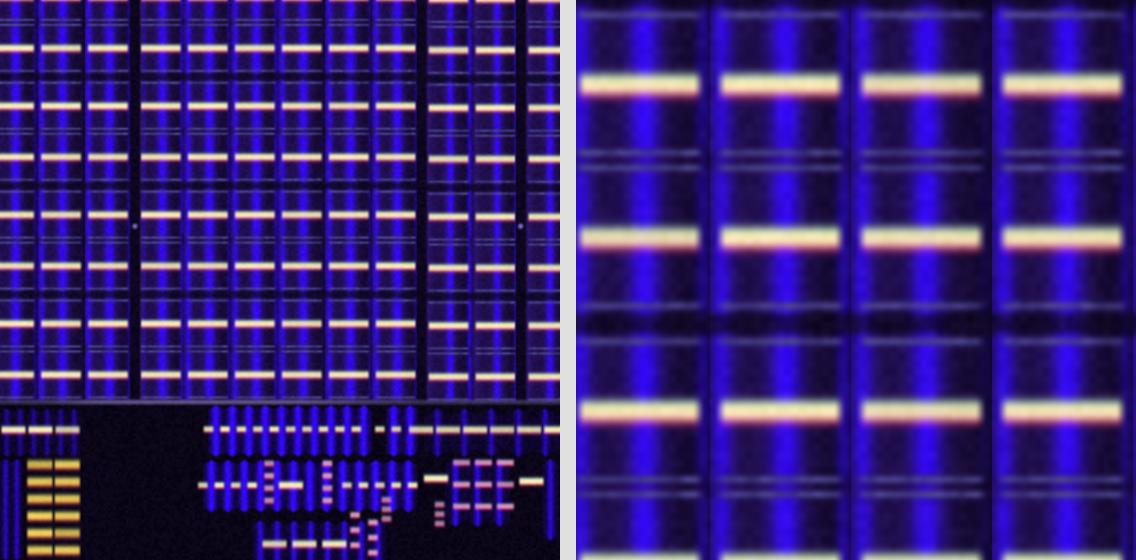
Left: the whole. Right: its middle third, enlarged.
Reproduce this pattern procedurally as a WebGL 2 fragment shader.

```glsl
#version 300 es
precision highp float;

#define CELL_PITCH 0.0839
#define STOREY_PITCH 0.1944
#define LAMP_OFFSET 0.0456
#define SEAMS vec3(0.241, 0.7526, 0.9297)
#define SEAM_SHIFT 0.0104
#define LEDGE_Y 0.718
#define FRINGE 0.0013
#define GRAIN 0.045

uniform vec2 u_resolution;
out vec4 fragColor;

const vec3 NIGHT = vec3(0.052, 0.025, 0.12);
const vec3 HAZE = vec3(0.13, 0.055, 0.33);
const vec3 BLUE = vec3(0.20, 0.03, 0.98);
const vec3 SLATE = vec3(0.29, 0.26, 0.55);
const vec3 GOLD = vec3(0.98, 0.92, 0.72);
const vec3 AMBER = vec3(0.96, 0.82, 0.36);
const vec3 PINK = vec3(0.85, 0.58, 0.72);
const vec2 LONG = vec2(0.0215, 0.006), DOT = vec2(0.0085, 0.005);

float hash(vec2 p) {
  vec3 q = fract(p.xyx * 0.1031);
  q += dot(q, q.yzx + 33.33);
  return fract((q.x + q.y) * q.z);
}

float noise(vec2 p) {
  vec2 i = floor(p), f = fract(p);
  f = f * f * (3.0 - 2.0 * f);
  return mix(mix(hash(i), hash(i + vec2(1, 0)), f.x),
             mix(hash(i + vec2(0, 1)), hash(i + vec2(1, 1)), f.x), f.y);
}

float soft(float d) { return 1.0 - smoothstep(-0.004, 0.004, d); }
float glow(float d, float w) { d /= w; return exp(-d * d); }
float peak(vec3 v) { return max(v.x, max(v.y, v.z)); }

// Glowing bar with colour channels split vertically
vec3 lamp(vec2 d, vec2 size) {
  vec3 dy = abs(d.y - FRINGE * vec3(1.0, 0.0, 0.1)) / (size.y * vec3(1.2, 1.1, 1.2));
  return soft(abs(d.x) - size.x) * exp(-pow(dy, vec3(2.6)));
}

// Grid of lamps from corner a to corner b
vec3 lamps(vec2 p, vec2 a, vec2 b, vec2 pitch, vec2 size) {
  vec2 inside = step(a, p) * step(p, b), cell = floor((p - a) / pitch);
  return lamp(p - a - (cell + 0.5) * pitch, size) * inside.x * inside.y
    * (0.82 + 0.18 * hash(cell + a * 91.0));
}

// Single row of lamps centred on height y
vec3 row(vec2 p, float x0, float x1, float y, float pitch, vec2 size) {
  return lamps(p, vec2(x0, y - 0.025), vec2(x1, y + 0.025), vec2(pitch, 0.05), size);
}

// Upright tubes in haze between corners a and b
float posts(vec2 p, vec2 a, vec2 b, float pitch, float w) {
  float d = abs(mod(p.x - a.x, pitch) - 0.5 * pitch);
  return (0.14 + 0.86 * glow(d, w)) * soft(max(a.y - p.y, p.y - b.y) + 0.5 * d)
    * step(a.x, p.x) * step(p.x, b.x);
}

vec3 facade(vec2 p) {
  // Bays shift sideways at each dark seam
  vec3 s = p.x - SEAMS;
  float bay = dot(step(0.0, s), vec3(1)), narrow = step(1.5, bay);
  float open = 1.0 - peak(1.0 - smoothstep(0.006, 0.012, abs(s)));
  float clear = 1.0 - peak(smoothstep(-0.01, -0.007, s) * (1.0 - smoothstep(0.012, 0.018, s)));
  float x = p.x - bay * SEAM_SHIFT - 0.0251, cell = floor(x / CELL_PITCH + 0.5);
  float f = x - cell * CELL_PITCH;

  // Storeys mirror about a pair of rails
  float y = p.y - 0.0035 * narrow - 0.04, storey = floor(y / STOREY_PITCH + 0.5);
  float v = y - storey * STOREY_PITCH, a = abs(v);
  float lampY = v - sign(v) * LAMP_OFFSET;
  float slab = smoothstep(0.086, 0.095, a);

  // Centre tube pinches at the lamp; thinner tubes flank it
  float pinch = mix(0.5, 1.0, smoothstep(0.0, 0.014, abs(lampY)));
  float centre = glow(f - 0.003, mix(0.0088, 0.0065, narrow) * pinch);
  float left = glow(f + 0.035, 0.0064) * 0.8 * (1.0 - narrow);
  float right = glow(f - 0.038, 0.005) * mix(0.65 * hash(vec2(cell, 4)), 0.8, narrow);
  float tube = peak(vec3(centre, left, right)) * clear;
  tube *= (1.0 - 0.45 * glow(a, 0.008)) * (1.0 - 0.75 * slab);
  float haze = exp(-abs(f - 0.003) * 60.0) + 0.8 * exp(-abs(f + 0.035) * 70.0);
  vec3 col = NIGHT + HAZE * haze * open * (1.0 - 0.75 * slab);
  col = mix(col, BLUE, tube * (0.84 + 0.16 * noise(p * 90.0)));

  // Slate rails, lamps and small beacons
  float rail = max(glow(a - 0.0045, 0.0026), glow(a - 0.0866, 0.0028));
  rail *= soft(abs(f) - 0.036) * open * (0.5 + 0.5 * noise(p * vec2(130, 40)));
  col = mix(col, SLATE, rail);
  float power = 0.9 + 0.1 * hash(vec2(cell, storey * 2.0 + step(0.0, v)));
  col = mix(col, GOLD, lamp(vec2(f, lampY), vec2(0.0355, 0.006)) * open * power);
  float beacon = length(vec2(min(abs(s.x), abs(s.z)), p.y - 0.404));
  return mix(col, vec3(0.5, 0.42, 0.85), soft(beacon - 0.004));
}

vec3 podium(vec2 p) {
  float tube = posts(p, vec2(0.371, 0.724), vec2(0.664, 0.815), 0.0293, 0.008)
    + posts(p, vec2(0.6885, 0.724), vec2(0.747, 0.815), 0.0293, 0.008)
    + posts(p, vec2(0.363, 0.822), vec2(0.744, 0.914), 0.0293, 0.008)
    + posts(p, vec2(0, 0.73), vec2(0.1446, 0.815), 0.0241, 0.005) * 0.5
    + posts(p, vec2(0.757, 0.73), vec2(1, 0.815), 0.0482, 0.006) * 0.65
    + posts(p, vec2(0, 0.82), vec2(0.04, 1), 0.02, 0.005) * 0.7
    + posts(p, vec2(0.794, 0.82), vec2(0.9115, 0.94), 0.0391, 0.006) * 0.85
    + posts(p, vec2(0.968, 0.82), vec2(0.998, 0.965), 0.03, 0.006) * 0.8
    + posts(p, vec2(0.45, 0.93), vec2(0.69, 1.02), 0.03, 0.006) * 0.8;
  vec3 gold = row(p, 0.0, 0.1446, 0.767, 0.0482, LONG) + row(p, 0.728, 1.02, 0.767, 0.0482, LONG)
    + row(p, 0.3578, 0.6508, 0.766, 0.0293, DOT) + row(p, 0.6637, 0.7223, 0.766, 0.0293, DOT)
    + row(p, 0.3477, 0.4649, 0.866, 0.0293, DOT) + row(p, 0.605, 0.7515, 0.866, 0.0293, DOT)
    + row(p, 0.4635, 0.6237, 0.971, 0.0534, LONG) + lamp(p - vec2(0.5195, 0.866), LONG)
    + lamp(p - vec2(0.7786, 0.854), LONG) + lamp(p - vec2(0.949, 0.859), LONG);
  vec3 amber = lamps(p, vec2(0.0469, 0.814), vec2(0.1445, 1), vec2(0.0488, 0.0306), vec2(0.0225, 0.0075));
  vec3 pink = lamps(p, vec2(0.8047, 0.806), vec2(0.922, 0.923), vec2(0.0391), vec2(0.015, 0.005))
    + lamps(p, vec2(0.4285, 0.816), vec2(0.6367, 0.9044), vec2(0.1041, 0.0221), DOT);
  // Loose dots
  for (float k = 0.0; k < 6.0; k++) {
    float side = mod(k, 2.0);
    pink += lamp(p - vec2(0.634 + 0.032 * side, 0.919 + 0.0135 * k), DOT);
    pink += lamp(p - vec2(0.69 + 0.095 * side, 0.892 + 0.0085 * k), DOT) * 0.8;
  }
  vec3 col = mix(NIGHT * 0.75, BLUE, min(tube, 1.0));
  col = mix(mix(col, PINK, min(pink, 1.0)), AMBER, amber);
  return mix(col, GOLD, min(gold, 1.0));
}

void main() {
  vec2 p = gl_FragCoord.xy / u_resolution;
  p.y = 1.0 - p.y; // measured down from the top
  vec3 col = p.y < LEDGE_Y ? facade(p) : podium(p);
  // Pale ledge, then grain
  float shine = 0.5 + 0.4 * smoothstep(0.05, 0.2, p.x) * (1.0 - smoothstep(0.5, 0.75, p.x));
  col = mix(col, vec3(0.4, 0.34, 0.55), soft(abs(p.y - LEDGE_Y) - 0.004) * shine);
  col += GRAIN * (noise(p * 220.0) - 0.5) * vec3(0.9, 0.6, 1.3);
  fragColor = vec4(clamp(col, 0.0, 1.0), 1.0);
}
```
